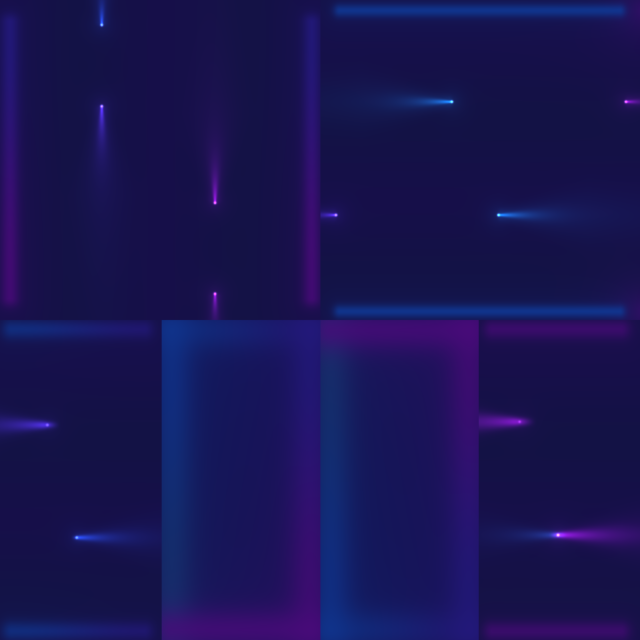
Give the GLSL for this background, as a Shadertoy shader.

```glsl
// Six dark indigo panels lit by neon edge bars and thin comets of light.
// Bars are soft capsules around segments; comets are widening Gaussian
// tails with a small hot head. Panels are joined by smooth edge masks.

const vec3 NAVY   = vec3(0.075, 0.070, 0.270);
const vec3 INDIGO = vec3(0.085, 0.060, 0.285);
const vec3 BLUE   = vec3(0.06, 0.22, 0.58);
const vec3 TEAL   = vec3(0.07, 0.23, 0.45);
const vec3 VIOLET = vec3(0.14, 0.10, 0.50);
const vec3 PURPLE = vec3(0.29, 0.04, 0.48);
const vec3 CYAN_LIGHT    = vec3(0.06, 0.58, 0.95);
const vec3 BLUE_LIGHT    = vec3(0.12, 0.34, 0.95);
const vec3 VIOLET_LIGHT  = vec3(0.36, 0.18, 0.95);
const vec3 MAGENTA_LIGHT = vec3(0.62, 0.04, 0.75);

// Lanes followed by the comets, and the panel borders
const float LANE_A = 0.159, LANE_B = 0.336;
const float COL_1 = 0.2526, COL_2 = 0.5007, COL_3 = 0.7480;

float segmentDistance(vec2 p, vec2 a, vec2 b) {
    vec2 ab = b - a;
    return length(p - a - ab * clamp(dot(p - a, ab) / dot(ab, ab), 0.0, 1.0));
}

// Glowing rod: a soft core and a wide faint halo
float bar(vec2 p, vec2 a, vec2 b, float width) {
    float d = segmentDistance(p, a, b);
    return 0.78 * exp(-d * d / (width * width)) + 0.22 * exp(-d / (2.5 * width));
}

// Light with its head at the given point and a tail along dir
vec3 comet(vec2 p, vec2 head, vec2 dir, vec3 tint, float reach, float soft) {
    vec2 q = p - head;
    float along = dot(q, dir);
    float across = abs(q.x * dir.y - q.y * dir.x);
    float t = max(along, 0.0);
    float front = smoothstep(-0.004 - 6.0 * soft, 0.004 + 2.0 * soft, along);
    float coreWidth = 0.0018 + soft + 0.11 * min(t, 0.10);
    float hazeWidth = 0.007 + 0.22 * min(t, 0.14);
    float core = 0.75 * exp(-pow(across / coreWidth, 2.0) - t / reach);
    float haze = 0.13 * exp(-pow(across / hazeWidth, 2.0) - t / (4.5 * reach));
    float spark = exp(-dot(q, q) / 0.000005) * (1.0 - min(soft * 160.0, 0.9));
    float aura = 0.13 * exp(-length(q) / 0.012);
    return tint * (front * (core + haze) + aura) + mix(tint, vec3(1.0), 0.35) * spark;
}

// Two upright rods with vertical comets
vec3 uprightPanel(vec2 p) {
    vec3 col = mix(NAVY, INDIGO, 0.5 + 0.5 * cos(p.x * 25.0));
    vec3 rod = mix(VIOLET, PURPLE, smoothstep(0.05, 0.43, p.y));
    for (int i = 0; i < 2; i++) {
        float x = i == 0 ? 0.0156 : 0.487;
        col = mix(col, rod, 0.82 * bar(p, vec2(x, 0.035), vec2(x, 0.465), 0.014));
    }
    vec2 down = vec2(0.0, 1.0);
    col += comet(p, vec2(LANE_A, 0.039), -down, BLUE_LIGHT, 0.020, 0.0);
    col += comet(p, vec2(LANE_A, 0.166), down, VIOLET_LIGHT, 0.032, 0.0);
    col += comet(p, vec2(LANE_B, 0.317), -down, MAGENTA_LIGHT, 0.032, 0.0);
    col += comet(p, vec2(LANE_B, 0.459), down, MAGENTA_LIGHT, 0.020, 0.0);
    return col;
}

// Two level rods with horizontal comets
vec3 levelPanel(vec2 p) {
    vec3 col = mix(NAVY, INDIGO, 0.5 + 0.5 * sin(p.y * 25.0));
    for (int i = 0; i < 2; i++) {
        float y = i == 0 ? 0.0165 : 0.4865;
        col = mix(col, PURPLE, 0.55 * exp(-length(p - vec2(1.005, y)) / 0.035));
        col = mix(col, BLUE, 0.88 * bar(p, vec2(0.531, y), vec2(0.968, y), 0.010));
    }
    vec2 right = vec2(1.0, 0.0);
    col += comet(p, vec2(0.706, LANE_A), -right, CYAN_LIGHT, 0.034, 0.0);
    col += comet(p, vec2(0.978, LANE_A), right, MAGENTA_LIGHT, 0.016, 0.0);
    col += comet(p, vec2(0.525, LANE_B), -right, VIOLET_LIGHT, 0.016, 0.0);
    col += comet(p, vec2(0.779, LANE_B), right, CYAN_LIGHT, 0.034, 0.0);
    return col;
}

// Dim level rods of a narrow side panel, from x0 to x1
vec3 sidePanel(vec2 p, float x0, float x1, vec3 rodStart, vec3 rodEnd) {
    vec3 col = mix(NAVY, INDIGO, 0.5 + 0.5 * sin(p.y * 25.0));
    vec3 rod = mix(rodStart, rodEnd, smoothstep(x0, x1, p.x));
    for (int i = 0; i < 2; i++) {
        float y = i == 0 ? 0.0145 : 0.486;
        col = mix(col, rod, 0.68 * bar(p, vec2(x0, y), vec2(x1, y), 0.015));
    }
    return col;
}

// Box lit from all four sides; q runs over width 0..0.248, height 0..0.5
vec3 framedPanel(vec2 q) {
    vec3 col = mix(vec3(0.065, 0.085, 0.33), vec3(0.095, 0.065, 0.33), q.x / 0.248);
    float fall = smoothstep(0.06, 0.44, q.y);
    vec2 lo = vec2(0.016, 0.016), hi = vec2(0.232, 0.484);
    vec3 top = mix(BLUE, VIOLET, smoothstep(0.05, 0.24, q.x));
    col = mix(col, top, 0.50 * bar(q, lo, vec2(hi.x, lo.y), 0.032));
    col = mix(col, mix(BLUE, TEAL, fall), 0.66 * bar(q, lo, vec2(lo.x, hi.y), 0.034));
    col = mix(col, mix(VIOLET, PURPLE, fall), 0.68 * bar(q, vec2(hi.x, lo.y), hi, 0.034));
    return mix(col, PURPLE, 0.78 * bar(q, vec2(lo.x, hi.y), hi, 0.033));
}

void mainImage(out vec4 fragColor, in vec2 fragCoord) {
    vec2 p = fragCoord / iResolution.xy;
    p.y = 1.0 - p.y;                      // measured down from the top
    vec2 q = p - vec2(0.0, 0.5);          // the same for the lower row
    vec2 px = 0.75 / iResolution.xy;
    vec3 cuts = smoothstep(vec3(-px.x), vec3(px.x), p.x - vec3(COL_1, COL_2, COL_3));

    vec3 upper = mix(uprightPanel(p), levelPanel(p), cuts.y);

    vec3 west = sidePanel(q, 0.018, 0.225, BLUE, VIOLET);
    west += comet(q, vec2(0.074, 0.164), vec2(-1.0, 0.0), VIOLET_LIGHT * 0.75, 0.060, 0.003);
    west += comet(q, vec2(0.120, 0.340), vec2(1.0, 0.0), BLUE_LIGHT * 0.85, 0.040, 0.001);
    vec3 east = sidePanel(q, 0.770, 0.970, PURPLE, PURPLE);
    east += comet(q, vec2(0.812, LANE_A), vec2(-1.0, 0.0), MAGENTA_LIGHT * 0.8, 0.075, 0.004);
    east += comet(q, vec2(0.872, LANE_B), vec2(1.0, 0.0), MAGENTA_LIGHT, 0.060, 0.002);
    east += comet(q, vec2(0.872, LANE_B), vec2(-1.0, 0.0), TEAL, 0.040, 0.002);

    vec3 lower = mix(west, framedPanel(q - vec2(COL_1, 0.0)), cuts.x);
    lower = mix(lower, framedPanel(vec2(q.x - COL_2, 0.5 - q.y)), cuts.y);
    lower = mix(lower, east, cuts.z);

    fragColor = vec4(mix(upper, lower, smoothstep(-px.y, px.y, q.y)), 1.0);
}
```
